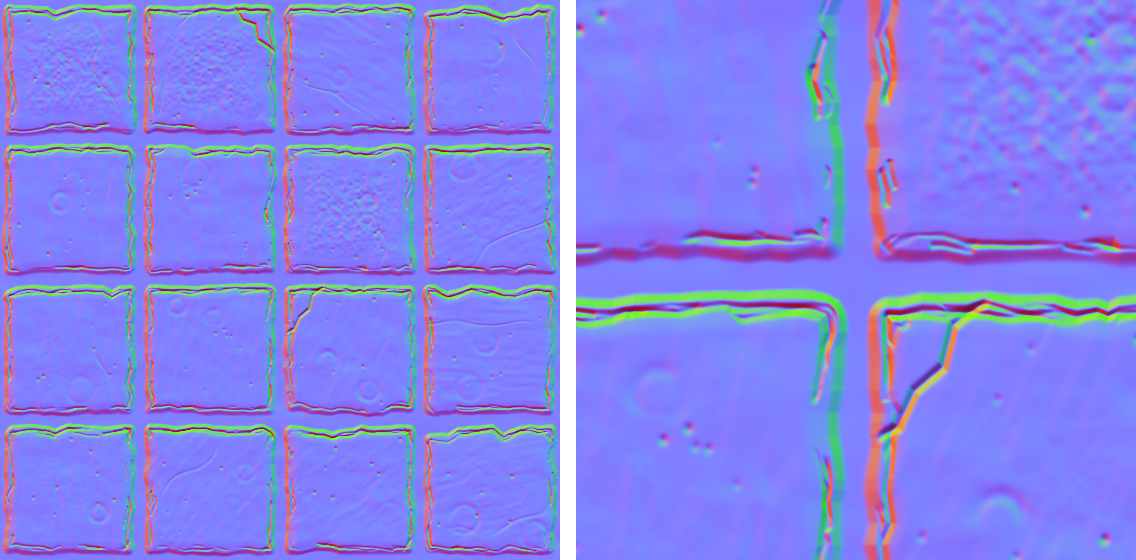
Left: the whole. Right: its middle third, enlarged.
Write a WebGL 1 fragment shader that draws this texture map.

```glsl
precision highp float;
// Tangent-space normal map of a 4 x 4 grid of worn stone tiles.
// A height field (jagged rims, broken corners, pits, rings, grain) is
// differentiated numerically and its slope is encoded as colour.

uniform vec2 u_resolution;

// Lengths and heights are in tile units unless noted.
const float TILES = 4.0;          // tiles across and down
const vec2 MARGIN = vec2(0.02, 0.029); // half widths of the joints
const float CORNER = 0.04;        // corner radius
const float RIM_SHARP = 0.012;    // inner rim width where it is crisp
const float RIM_SOFT = 0.042;     // and where it is worn
const float RIM_RISE = 0.026;
const float SHOULDER_RISE = 0.018;
const float LIP_DEPTH = 0.016;    // broken grooves along the rim
const float BREAK_DEPTH = 0.024;  // large corner breaks
const float CHIP_DEPTH = 0.018;   // small corner cuts
const float PIT_DEPTH = 0.012;
const float RING_DEPTH = 0.007;
const float SCRATCH_DEPTH = 0.004;
const float GRAIN_FINE = 0.0026;
const float GRAIN_ROUGH = 0.0095;
const float BRUSH = 0.003;        // faint streaks across the face
const float SAMPLE_STEP = 0.004;  // distance used for the slope
const int LIPS = 3;
const int PITS = 8;
const int RINGS = 2;

float hash(vec2 p) {
  return fract(sin(dot(p, vec2(127.1, 311.7))) * 43758.5453);
}

vec2 hash2(vec2 p) {
  return vec2(hash(p), hash(p + 17.3));
}

float noise(vec2 p) {
  vec2 i = floor(p), f = fract(p);
  f = f * f * (3.0 - 2.0 * f);
  return mix(mix(hash(i), hash(i + vec2(1.0, 0.0)), f.x),
             mix(hash(i + vec2(0.0, 1.0)), hash(i + 1.0), f.x), f.y);
}

// Straight segments between random values
float jag(float t, float seed) {
  float i = floor(t);
  return mix(hash(vec2(i, seed)), hash(vec2(i + 1.0, seed)), t - i);
}

float bell(float x, float width) {
  x /= width;
  return exp(-x * x);
}

// How far a chipped side sits in from its joint
float sideInset(float t, float seed, float wear) {
  float bite = max(jag(t * 5.0, seed + 5.0) - 0.62, 0.0);
  return 0.02 * jag(t * 8.0, seed) + 0.014 * jag(t * 19.0, seed + 2.0)
    + 0.15 * wear * bite;
}

// Distance inward from the rim, negative in the joint
float rimDistance(vec2 q, float seed) {
  float left = q.x - sideInset(q.y, seed + 11.0, 0.3);
  float right = 1.0 - q.x - sideInset(q.y, seed + 23.0, 0.35);
  float bottom = q.y - sideInset(q.x, seed + 37.0, 0.3);
  float top = 1.0 - q.y - sideInset(q.x, seed + 41.0, 1.0);
  vec2 v = CORNER + MARGIN - vec2(min(left, right), min(bottom, top));
  return CORNER - length(max(v, 0.0)) - min(max(v.x, v.y), 0.0);
}

// Crack that cuts off the corner "fromEnd", at the given size
float cornerCrack(vec2 q, vec2 fromEnd, float size, float seed) {
  vec2 u = mix(q, 1.0 - q, fromEnd);
  float s = (u.x * 1.15 + u.y * 0.9 - size) * 0.68;
  s += (jag((u.x - u.y) * 8.0, seed + 53.0) - 0.5) * size * 0.13;
  return bell(s, 0.01);
}

float height(vec2 p) {
  vec2 tile = floor(p), q = p - tile;
  float seed = 7.0 * tile.x + 31.0 * tile.y;
  float d = rimDistance(q, seed);
  float face = smoothstep(0.0, 0.03, d);
  float topSide = smoothstep(0.82, 0.9, q.y);

  // Rim of varying sharpness and a soft shoulder
  float softness = noise(p * 5.0 + 2.0) * (1.0 - 0.8 * topSide);
  float h = RIM_RISE * smoothstep(-0.013, mix(RIM_SHARP, RIM_SOFT, softness), d);
  h += SHOULDER_RISE * smoothstep(-0.02, 0.09, d);

  // Broken grooves that follow the rim
  for (int i = 0; i < LIPS; i++) {
    float k = float(i);
    float gate = noise(p * (6.0 + 3.0 * k) + 20.0 * k) + 0.25 * topSide;
    gate = smoothstep(0.48, 0.6, gate - 0.03 * k);
    float place = 0.023 - 0.006 * k + (0.025 + 0.015 * k) * jag((q.x + q.y) * 8.0, seed + 61.0 + k);
    h -= LIP_DEPTH * (1.0 - 0.25 * k) * gate * bell(d - place, 0.008);
  }

  // Corner cuts: two tiles have a large one at the top
  float large = step(abs(2.0 * tile.x + tile.y - 5.0), 0.5);
  vec2 pick = hash2(tile + 3.7);
  vec2 topCorner = vec2(mix(step(0.5, pick.x), step(tile.x, 1.5), large), 1.0);
  float size = mix(0.13 + 0.08 * pick.x, 0.4, large);
  float depth = mix(CHIP_DEPTH * pick.y, BREAK_DEPTH, large);
  h -= face * depth * cornerCrack(q, topCorner, size, seed);
  vec2 lowCorner = vec2(step(0.5, pick.y), 0.0);
  h -= face * CHIP_DEPTH * pick.x * cornerCrack(q, lowCorner, 0.13 + 0.08 * pick.y, seed + 3.0);

  // Undulation, streaks and grain, rough on a few tiles
  float angle = 6.283 * hash(tile + 2.9);
  vec2 across = vec2(cos(angle), sin(angle));
  vec2 turned = vec2(dot(p, across), dot(p, vec2(-across.y, across.x)));
  h += 0.008 * noise(p * vec2(4.0, 7.0)) + 0.003 * noise(p * 15.0 + 4.0);
  h += face * BRUSH * noise(turned * vec2(30.0, 7.0) + noise(p * 5.0));
  float rough = step(abs(tile.x + 2.0 * tile.y - 6.5), 0.6) * step(tile.x, 2.5);
  float grain = mix(GRAIN_FINE * (0.4 + hash(tile + 8.1)), GRAIN_ROUGH, rough);
  vec2 g = mat2(0.8, 0.6, -0.6, 0.8) * p;
  float grit = 0.6 * noise(g * 29.0 + noise(p * 9.0)) + 0.5 * noise(p * 43.0);
  h += grain * grit * smoothstep(0.03, 0.28, d);

  // Wandering scratch
  float scratch = dot(q - 0.5, across) - 0.24 + 0.25 * (noise(p * 4.0 + 9.0) - 0.5);
  h -= face * SCRATCH_DEPTH * bell(scratch, 0.012) * smoothstep(0.4, 0.75, noise(p * 3.0));

  for (int i = 0; i < PITS; i++) {
    vec2 key = tile + 5.3 * float(i + 1);
    vec2 centre = mix(vec2(0.12), vec2(0.88), hash2(key));
    h -= PIT_DEPTH * mix(0.2, 1.0, hash(key + 1.9)) * bell(length(q - centre), 0.011);
  }
  float ringWear = smoothstep(0.2, 0.7, noise(p * 8.0 + 31.0));
  for (int i = 0; i < RINGS; i++) {
    vec2 key = tile + 9.7 * float(i + 1);
    vec2 centre = mix(vec2(0.18), vec2(0.82), hash2(key));
    float ring = length(q - centre) - mix(0.04, 0.1, hash(key + 4.1));
    h -= face * ringWear * RING_DEPTH * hash(key + 6.3) * bell(ring, 0.02);
  }
  return h;
}

void main() {
  vec2 p = gl_FragCoord.xy / u_resolution * TILES;
  vec2 e = vec2(SAMPLE_STEP, 0.0);
  vec2 slope = vec2(height(p + e.xy) - height(p - e.xy),
                    height(p - e.yx) - height(p + e.yx)) / (2.0 * SAMPLE_STEP);

  // Skewed emboss: right and lower sides are softer, right leans to green
  float lean = slope.x > 0.0 ? 0.2 : 0.45;
  float lowSide = 1.0 - smoothstep(0.1, 0.2, fract(p.y));
  float damp = mix(0.95, 0.65, lowSide);
  vec2 skewed = vec2(max(slope.x, 0.5 * slope.x) - 0.15 * slope.y,
                     max(slope.y, damp * slope.y) - lean * slope.x);
  vec3 n = normalize(vec3(skewed, 1.0));
  gl_FragColor = vec4(0.5 + 0.5 * n.xy, n.z * n.z, 1.0);
}
```
